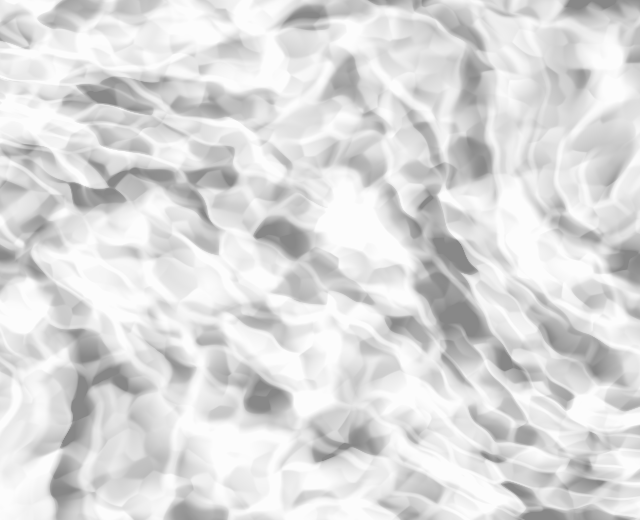
This texture is drawn by a Shadertoy shader. Its source:

```glsl
// Pale crumpled plaster: soft grey facets, white folds and dark pockets.

vec3 hash3(vec2 cell) {
    vec3 h = fract(cell.xyx * vec3(0.1031, 0.1030, 0.0973));
    h += dot(h, h.yxz + 33.33);
    return fract((h.xxy + h.yzz) * h.zyx);
}

// Cellular noise: x = softly blended tilted facets, y = distance gap at borders.
vec2 facets(vec2 p, float sharpness) {
    vec2 home = floor(p);
    float nearest = 9.0, second = 9.0, tone = 0.0, total = 0.0;
    for (int j = -1; j <= 1; j++)
    for (int i = -1; i <= 1; i++) {
        vec2 cell = home + vec2(i, j);
        vec2 offset = p - cell - 0.05 - 0.9 * hash3(cell).xy;
        vec3 look = hash3(cell + 71.0) - 0.5;
        float d = length(offset);
        float weight = exp(-sharpness * d * d);
        tone += weight * (look.z + 1.3 * dot(look.xy, offset));
        total += weight;
        second = min(second, max(nearest, d));
        nearest = min(nearest, d);
    }
    return vec2(tone / total, second - nearest);
}

// Layered sines that bend the facets.
vec2 wobble(vec2 p) {
    return 0.018 * sin(p.yx * vec2(13.0, 11.0) + vec2(0.7, 2.1))
         + 0.007 * sin(p.yx * vec2(29.0, 25.0) + p * 14.0 + vec2(4.0, 1.3))
         + 0.003 * sin(p.yx * vec2(83.0, 71.0) - p * 37.0);
}

void mainImage(out vec4 fragColor, in vec2 fragCoord) {
    vec2 p = fragCoord / iResolution.y;

    // Slanted grain, steep in the middle, flat at the top and the bottom
    vec2 q = p + wobble(p);
    float slope = 0.1 + 0.6 * smoothstep(0.95, 0.6, p.y) * smoothstep(-0.1, 0.3, p.y);
    vec2 grain = vec2(q.x - 0.2 * q.y, q.y + slope * (q.x - 0.6) + 0.05 * sin(7.0 * q.x));
    vec2 cross_grain = vec2(q.x + 0.5 * q.y, q.y - 0.35 * q.x);

    vec2 large = facets(grain * vec2(5.5, 8.5) + 3.0, 18.0);
    vec2 medium = facets(grain * vec2(9.5, 15.0) + 19.0, 16.0);
    vec2 counter = facets(cross_grain * vec2(9.0, 13.0) + 83.0, 16.0);
    vec2 small = facets(q * vec2(24.0, 27.0) + 47.0, 18.0);

    // Patchy masks decide which borders turn into folds
    float patches = 0.5 + 0.5 * sin(9.0 * p.x + 3.0 * sin(7.0 * p.y + 1.0))
                              * sin(8.0 * p.y - 2.0 * sin(6.0 * p.x));
    float fold = smoothstep(0.20, 0.04, large.y) * smoothstep(0.25, 0.7, patches);
    float thin_fold = smoothstep(0.26, 0.04, medium.y) * smoothstep(0.7, 0.3, patches);

    // Short white sweeping folds
    float sweep = abs(fract(grain.y * 2.6 + 0.08 * sin(9.0 * grain.x)) - 0.5);
    float band = smoothstep(0.075, 0.035, sweep)
               * smoothstep(0.1, 0.6, sin(9.0 * grain.x + 9.0 * floor(grain.y * 2.6)));

    // Facets that lean down together sink into dark pockets
    float pocket = smoothstep(0.12, 0.34, -medium.x - 0.5 * counter.x);

    float relief = 1.4 * large.x + 1.7 * medium.x + 1.6 * counter.x + 0.95 * small.x
                 + 1.2 * fold + 0.8 * thin_fold + 1.1 * band - 0.7 * pocket - 0.08;
    relief = clamp(relief, -2.6, 2.2);

    // Tone curve with many light greys and few dark ones
    float grey = 0.876 + 0.095 * relief - 0.014 * relief * relief;
    fragColor = vec4(vec3(min(grey, 0.99)), 1.0);
}
```
